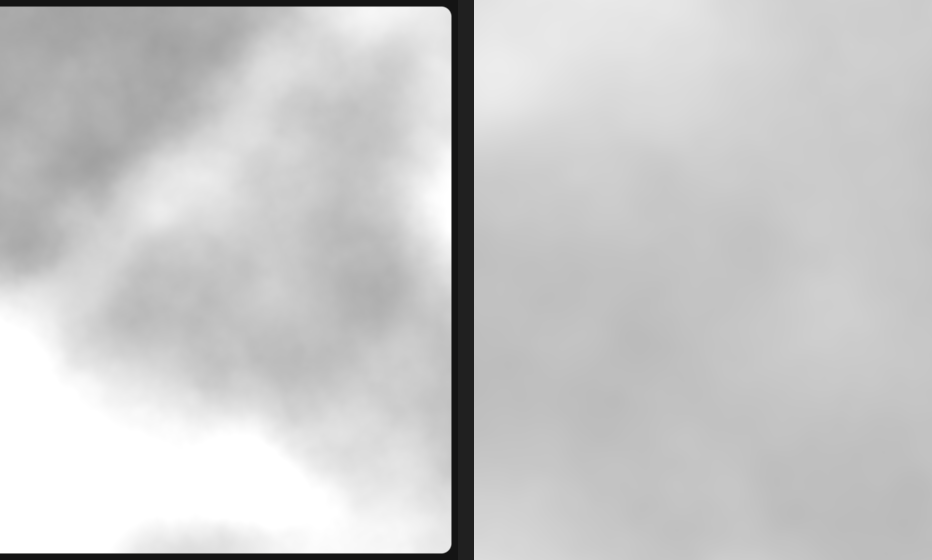
Left, the full canvas; right, a detail of the centre.
Give the GLSL for this texture, as a Shadertoy shader.

```glsl
// Soft grey clouds on a rounded panel with a near-black surround.
// Broad tonal bands and blobs set the light; fractal value noise bends
// them and adds the billows. The panel is a rounded-box distance.

float hash(vec2 cell) {
    vec3 q = fract(vec3(cell.xyx) * 0.1031);
    q += dot(q, q.yzx + 33.33);
    return fract((q.x + q.y) * q.z);
}

float valueNoise(vec2 p) {
    vec2 cell = floor(p), f = fract(p);
    vec2 u = f * f * f * (f * (f * 6.0 - 15.0) + 10.0);
    float low = mix(hash(cell), hash(cell + vec2(1, 0)), u.x);
    float high = mix(hash(cell + vec2(0, 1)), hash(cell + vec2(1, 1)), u.x);
    return mix(low, high, u.y);
}

// Fractal sum centred on zero
float billows(vec2 p) {
    float sum = 0.0, amplitude = 0.5;
    for (int octave = 0; octave < 5; octave++) {
        sum += amplitude * (valueNoise(p) - 0.5);
        p = mat2(1.6, 1.2, -1.2, 1.6) * p + 7.3;
        amplitude *= 0.5;
    }
    return sum;
}

float blob(vec2 p, vec2 centre, vec2 radius) {
    vec2 d = (p - centre) / radius;
    return exp(-dot(d, d));
}

float cloudTone(vec2 p) {
    vec2 warp = vec2(billows(p * 5.0 + 3.7), billows(p * 5.0 + 21.4));
    vec2 q = p + 0.16 * warp;

    // Bright lower left, dark upper left and the pale ridge between
    float rise = q.y - 0.92 * q.x;
    float tone = mix(0.98, 0.79, smoothstep(0.32, 0.60, q.y + 0.45 * q.x));
    tone -= 0.105 * smoothstep(0.43, 0.58, rise);
    tone += 0.08 * exp(-pow((rise - 0.38) / 0.10, 2.0));

    // Local glows and shadows
    tone += 0.20 * blob(q, vec2(0.82, 0.61), vec2(0.11, 0.13));
    tone += 0.09 * blob(q, vec2(0.79, 0.93), vec2(0.16, 0.17));
    tone += 0.10 * blob(q, vec2(0.41, 0.17), vec2(0.13, 0.09));
    tone += 0.08 * blob(q, vec2(0.00, 0.20), vec2(0.12, 0.18));
    tone += 0.08 * blob(q, vec2(0.75, 0.19), vec2(0.07, 0.08));
    tone -= 0.06 * blob(q, vec2(0.65, 0.50), vec2(0.13, 0.20));
    tone -= 0.04 * blob(q, vec2(0.34, 0.44), vec2(0.12, 0.10));
    tone -= 0.06 * blob(q, vec2(0.36, 0.04), vec2(0.10, 0.05));

    return clamp(tone + 0.20 * billows(p * 6.0 + 11.0), 0.0, 1.0);
}

void mainImage(out vec4 fragColor, in vec2 fragCoord) {
    vec2 p = fragCoord / iResolution.y;
    float aspect = iResolution.x / iResolution.y;
    float pixel = 1.0 / iResolution.y;

    // Panel runs past the left side, leaving only its right corners rounded
    float margin = 0.0117, corner = 0.018;
    vec2 halfSize = vec2(aspect, 0.5 - margin);
    vec2 centre = vec2(-margin, 0.5);
    vec2 d = abs(p - centre) - halfSize + corner;
    float edge = length(max(d, 0.0)) + min(max(d.x, d.y), 0.0) - corner;

    vec3 surround = vec3(0.08, 0.08, 0.078);
    float panel = 1.0 - smoothstep(-pixel, pixel, edge);
    fragColor = vec4(mix(surround, vec3(cloudTone(p)), panel), 1.0);
}
```
